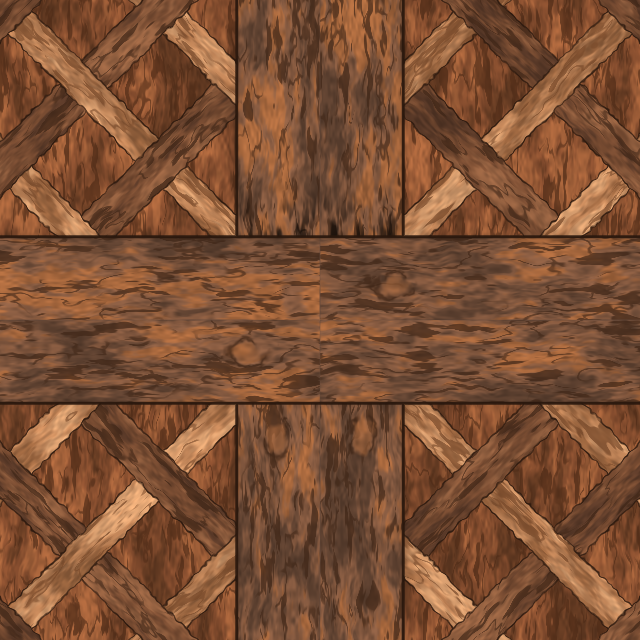
Give the GLSL for this texture, as a Shadertoy shader.

```glsl
// Parquet panel: a cross of paired planks divides the canvas into four corners,
// each filled with a mirrored diagonal basket weave of pale and dark strips.
// Every board gets its own stretched-noise grain; distances draw the seams.

struct Wood { vec3 deep, mid, pale, crack; };

const Wood BAND_WOOD   = Wood(vec3(.39, .27, .20), vec3(.52, .35, .25), vec3(.63, .39, .23), vec3(.25, .15, .09));
const Wood PALE_WOOD   = Wood(vec3(.61, .40, .25), vec3(.74, .51, .34), vec3(.82, .60, .42), vec3(.46, .28, .16));
const Wood DARK_WOOD   = Wood(vec3(.36, .23, .16), vec3(.46, .29, .19), vec3(.55, .36, .24), vec3(.25, .15, .09));
const Wood SQUARE_WOOD = Wood(vec3(.41, .24, .14), vec3(.52, .30, .18), vec3(.62, .37, .22), vec3(.31, .17, .09));
const vec3 SEAM_COLOR  = vec3(.16, .09, .05);
const vec3 JOINT_COLOR = vec3(.38, .28, .23);

const float BAND_HALF   = .130;            // half width of the cross arms
const float BORDER_HALF = .0023;           // line between cross and corners
const float JOINT_HALF  = .0008;           // line between paired planks
const float SEAM_HALF   = .0012;           // line around woven strips
const float PITCH       = .242;            // weave spacing along sum and difference
const vec2  WEAVE_START = vec2(.0234, .004);
const float DARK_HALF   = .177;            // strip half widths, in pitches
const float PALE_HALF   = .146;
const float WOBBLE      = .028;            // raggedness of strip edges
const float VEIN_DEPTH  = .60;             // strength of the thin dark grain lines
const float SPECKLE     = .26;             // strength of the finest fibres
const vec2  KNOT_SIZE   = vec2(.026, .017);
const vec2  NO_KNOT     = vec2(9.);

float hash(vec2 p) {
    vec3 q = fract(p.xyx * vec3(.1031, .1030, .0973));
    q += dot(q, q.yzx + 33.33);
    return fract((q.x + q.y) * q.z);
}

float noise(vec2 p) {
    vec2 i = floor(p), f = fract(p);
    f = f * f * (3. - 2. * f);
    return mix(mix(hash(i), hash(i + vec2(1, 0)), f.x),
               mix(hash(i + vec2(0, 1)), hash(i + vec2(1, 1)), f.x), f.y);
}

float fbm(vec2 p) {
    float sum = 0., amp = .53;
    for (int i = 0; i < 3; i++) {
        sum += amp * noise(p);
        p = p * 2.03 + 17.3;
        amp *= .55;
    }
    return sum;
}

// Coverage of a line of given half width at distance d
float line(float d, float halfWidth) {
    float px = .6 / min(iResolution.x, iResolution.y);
    return 1. - smoothstep(halfWidth - px, halfWidth + px, abs(d));
}

// Board colour; the grain runs along p.x and bends around the knot
vec3 grain(vec2 p, vec2 seed, vec2 knot, Wood wood) {
    vec2 k = (p - knot) / KNOT_SIZE;
    float r = length(k), bulge = exp(-.4 * r * r);
    p.y -= .6 * (p.y - knot.y) * bulge;
    p += 40. + 9. * vec2(hash(seed + 50.3), hash(seed.yx + 91.7));
    p.y += .014 * (noise(p * vec2(11, 18)) - .5) + .005 * (noise(p * vec2(45, 60)) - .5);

    // Broad clouds, medium fibres and fine speckle choose the base colour
    float cloud = fbm(p * vec2(7, 20));
    float fibre = fbm(p * vec2(24, 95));
    float fine = noise(p * vec2(95, 260)) - .5;
    float tone = .5 * cloud + .5 * fibre + .08 * (hash(seed + 7.1) - .5);
    vec3 color = mix(wood.deep, wood.mid, smoothstep(.34, .47, tone));
    color = mix(color, wood.pale, smoothstep(.48, .61, tone));
    color *= 1. + SPECKLE * fine + .3 * (cloud - .5);

    // Thin broken veins follow the contours of stretched noise
    float contour = fbm(p * vec2(15, 58) + 11.);
    float vein = smoothstep(.045, .01, abs(contour - .48));
    vein *= smoothstep(.38, .58, noise(p * vec2(24, 45) + 5.));
    float split = smoothstep(.60, .67, fbm(p * vec2(17, 100) + 31.));
    color = mix(color, wood.crack, max(VEIN_DEPTH * vein, .7 * split));

    // Knot: warm heart inside a ragged dark rim
    float ragged = r + 1.1 * (fbm(p * vec2(50, 80)) - .5);
    float rim = exp(-pow((ragged - 1.15) / .2, 2.));
    color = mix(color, wood.pale * (1. + .3 * fine), .6 * smoothstep(1.1, .5, ragged));
    return mix(color, wood.crack, .75 * rim * smoothstep(.25, .5, noise(p * 70.)));
}

// Basket weave; q is measured from the outer corner of the canvas
vec3 weave(vec2 q, vec2 corner) {
    vec2 diagonal = vec2(q.x + q.y, q.y - q.x);
    vec2 g = (diagonal - WEAVE_START) / PITCH;
    g += WOBBLE * (vec2(noise(q * 130. + 3.), noise(q * 130. + 61.)) - .5);
    vec2 cell = round(g);
    vec2 d = (abs(g - cell) - vec2(DARK_HALF, PALE_HALF)) * PITCH * .7071;
    bool paleOver = mod(cell.x + cell.y, 2.) > .5;
    float over = paleOver ? d.y : d.x;
    float under = paleOver ? d.x : d.y;
    float edge = over < 0. ? -over : min(over, abs(under));

    vec2 run = diagonal * .7071, seed = corner * 13.;
    vec3 color;
    if (d.y < 0. && (paleOver || d.x > 0.))
        color = grain(run, seed + vec2(floor((g.x + cell.y) * .5), cell.y), NO_KNOT, PALE_WOOD);
    else if (d.x < 0.)
        color = grain(run.yx, seed + vec2(cell.x, floor((g.y + cell.x + 1.) * .5)) + 5., NO_KNOT, DARK_WOOD);
    else
        color = grain(q.yx, seed + floor(g) + 23., NO_KNOT, SQUARE_WOOD);
    float worn = .55 + .4 * noise(q * 60.);
    return mix(color, SEAM_COLOR, worn * line(edge, SEAM_HALF));
}

void mainImage(out vec4 fragColor, in vec2 fragCoord) {
    vec2 c = fragCoord / iResolution.xy - .5;
    vec2 side = vec2(c.x < 0. ? -1. : 1., c.y < 0. ? -1. : 1.);
    vec2 a = abs(c);
    float jointWear = .25 + .55 * noise(c * 50. + 9.);
    vec3 color;

    if (a.y < BAND_HALF) {            // horizontal arm, unbroken across the centre
        vec2 knot = side.x * side.y > 0. ? side * vec2(.115, .052) : NO_KNOT;
        color = grain(c, side * 3., knot, BAND_WOOD);
        color = mix(color, JOINT_COLOR, jointWear * line(min(a.x, a.y), JOINT_HALF));
    } else if (a.x < BAND_HALF) {     // vertical arm, stained where the upper half ends
        vec2 knot = side.y < 0. ? vec2(-.184, side.x * .068) : NO_KNOT;
        color = grain(c.yx, side * 5. + 2., knot, BAND_WOOD);
        float stain = side.y > 0. ? smoothstep(.10, 0., a.y - BAND_HALF) : 0.;
        color *= 1. - .6 * stain * smoothstep(.42, .62, fbm(c * vec2(95, 22) + 20.));
        color = mix(color, JOINT_COLOR, jointWear * line(a.x, JOINT_HALF));
    } else {
        color = weave(.5 - a, side);
    }

    // Border of the cross; the vertical lines stop at the horizontal arm
    float border = a.y - BAND_HALF;
    if (border > 0.) border = min(border, abs(a.x - BAND_HALF));
    color *= 1. - .15 * exp(-abs(border) * 200.);
    color = mix(color, SEAM_COLOR, .92 * line(border, BORDER_HALF));
    fragColor = vec4(color, 1.);
}
```
